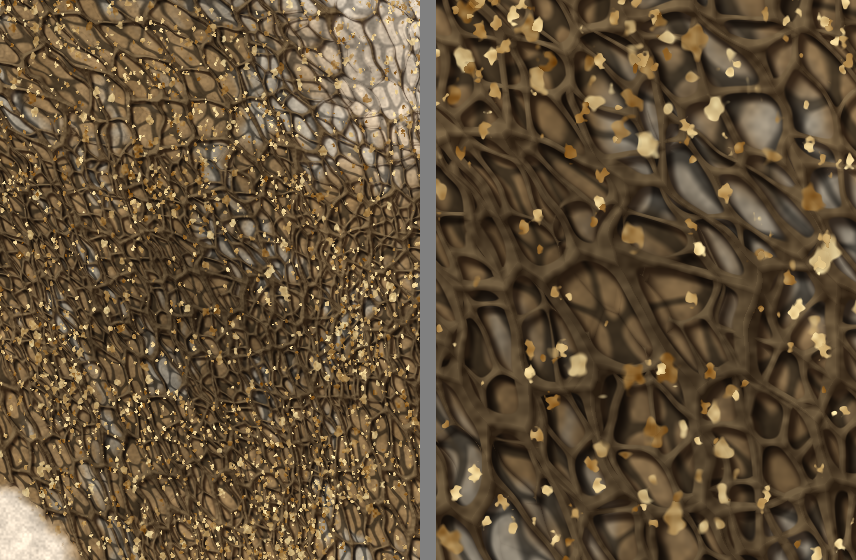
Left: the whole. Right: its middle third, enlarged.
This texture is drawn by a WebGL 2 fragment shader. Its source:

```glsl
#version 300 es
precision highp float;
// A dried sea-fan net over pale tan ground, flecked with gold leaf.
// Stretched Voronoi borders form the meshes, wavering lines the long ribs;
// a second sample of the web towards the light gives relief and cast shadow.

uniform vec2 u_resolution;
out vec4 fragColor;

float hash(vec2 p) {
  return fract(sin(dot(p, vec2(127.1, 311.7))) * 43758.5453);
}

vec2 hash2(vec2 p) {
  return vec2(hash(p), hash(p + 57.3));
}

float noise(vec2 p) {
  vec2 i = floor(p), f = fract(p);
  f = f * f * (3.0 - 2.0 * f);
  return mix(mix(hash(i), hash(i + vec2(1, 0)), f.x),
             mix(hash(i + vec2(0, 1)), hash(i + vec2(1, 1)), f.x), f.y);
}

float fbm(vec2 p) {
  float sum = 0.0, amp = 0.53;
  for (int i = 0; i < 4; i++) {
    sum += amp * noise(p);
    p = p * 2.03 + 17.1;
    amp *= 0.5;
  }
  return sum;
}

// Distance to Voronoi borders, blended so that the holes get round corners
float mesh(vec2 q) {
  vec2 cell = floor(q), f = fract(q), nearest = vec2(0), home = vec2(0);
  float best = 9.0;
  for (int y = -1; y <= 1; y++)
    for (int x = -1; x <= 1; x++) {
      vec2 o = vec2(x, y), r = o + 0.1 + 0.8 * hash2(cell + o) - f;
      if (dot(r, r) < best) { best = dot(r, r); nearest = r; home = o; }
    }
  float sum = 0.0001;
  for (int y = -2; y <= 2; y++)
    for (int x = -2; x <= 2; x++) {
      vec2 o = home + vec2(x, y), r = o + 0.1 + 0.8 * hash2(cell + o) - f;
      vec2 across = r - nearest;
      if (dot(across, across) > 0.0001)
        sum += exp(-10.0 * dot(0.5 * (r + nearest), across) / length(across * vec2(1, 0.5)));
    }
  return -log(sum) / 10.0;
}

// Coordinates that follow the growth, leaning from upper left to lower right
vec2 flow(vec2 p) {
  vec2 sway = vec2(noise(p * 6.0), noise(p * 6.0 + 31.0)) - 0.5;
  vec2 kink = vec2(noise(p * 38.0), noise(p * 38.0 + 11.0)) - 0.5;
  return vec2(p.x + p.y * (0.42 - 0.4 * p.x), p.y) + 0.04 * sway + 0.009 * kink;
}

// Bare ground: x is the ragged upper right, y the empty lower left corner
vec2 bareness(vec2 p) {
  float ragged = 0.14 * (fbm(p * 9.0) - 0.5);
  return vec2(smoothstep(0.36, 0.12, length((p - vec2(0.74, 0.93)) * vec2(1.2, 1)) + ragged),
              smoothstep(0.13, 0.09, length(p) + ragged));
}

// Signed distance to the front web: wide meshes, fine meshes and ribs
float web(vec2 p) {
  vec2 f = flow(p), bare = bareness(p);
  float spread = 1.0 - 0.4 * p.y;
  float dense = smoothstep(0.36, 0.62, noise(f * vec2(10, 6) + 3.0) + 0.3 * (0.5 - p.y));
  float wide = mesh(f * vec2(27, 13.5)) / (27.0 * spread) - 0.001 - 0.003 * noise(f * 14.0);
  float fine = mesh(f * vec2(54, 29) + 40.0) / (54.0 * spread) - mix(-0.005, 0.0017, dense);
  float lane = f.x * 10.0, id = floor(lane);
  float path = 0.2 + 0.6 * noise(vec2(f.y * 5.0, id * 7.3));
  float present = smoothstep(0.25, 0.55, noise(vec2(f.y * 2.5, id * 3.7 + 9.0)));
  float rib = abs(fract(lane) - path) / (10.0 * spread) - mix(-0.004, 0.0034, present);
  return min(min(wide, fine), rib) + 0.006 * bare.x * noise(p * 26.0) + 0.02 * bare.y;
}

// Irregular flakes, gathered in clumps: x is cover, y is brightness
vec2 flakes(vec2 p, float scale) {
  vec2 q = p * scale, cell = floor(q), result = vec2(0);
  for (int y = -1; y <= 1; y++)
    for (int x = -1; x <= 1; x++) {
      vec2 id = cell + vec2(x, y);
      float clump = smoothstep(0.5, 0.82, fbm(id / scale * 8.0 + 5.0));
      float size = 0.38 * hash(id + 8.1) * step(hash(id + 3.7), 0.13 + 0.75 * clump);
      vec2 r = q - id - hash2(id + 21.0);
      float d = length(r * vec2(1.0, 0.75)) + 0.45 * (noise(q * 3.5) - 0.5) - size;
      float cover = smoothstep(0.08, -0.08, d) * step(0.05, size);
      if (cover > result.x) result = vec2(cover, hash(id + 14.0));
    }
  return result;
}

void main() {
  vec2 p = gl_FragCoord.xy / u_resolution.y;
  float px = 1.0 / u_resolution.y;
  vec2 f = flow(p), bare = bareness(p);
  float grit = noise(p * 240.0) - 0.5, mottle = fbm(p * 45.0) - 0.5;

  // Ground: tan skin with pale and bluish worn streaks
  float worn = smoothstep(0.55, 0.75, fbm(f * vec2(22, 9) + 7.0) + 0.12 * (p.x + p.y - 0.9));
  vec3 color = mix(vec3(0.49, 0.38, 0.24), vec3(0.67, 0.55, 0.39), fbm(p * 13.0));
  color = mix(color, vec3(0.68, 0.66, 0.61), 0.75 * worn);
  color = mix(color, vec3(0.86, 0.80, 0.72), max(0.8 * bare.x, bare.y));
  color *= 1.0 + 0.35 * mottle + 0.16 * grit;

  // Thin dim net lying behind
  float back = mesh(f * vec2(45, 24) + 90.0) / 45.0 - 0.003 * noise(p * 25.0) + 0.02 * bare.y;
  color *= 1.0 - 0.5 * smoothstep(0.0025, -0.001, back) * (1.0 - 0.4 * bare.x);

  // Cast shadow, then the rounded strands
  float d = web(p), towardLight = web(p + vec2(-0.003, 0.004));
  float shade = 0.55 * smoothstep(0.004, -0.001, towardLight) + 0.2 * smoothstep(0.007, 0.0, d);
  color *= 1.0 - shade * vec3(0.88, 0.95, 1.0);
  float lit = clamp(0.45 + 110.0 * (towardLight - d) + 0.5 * mottle + 0.4 * grit, 0.0, 1.0);
  vec3 strand = mix(vec3(0.20, 0.14, 0.08), vec3(0.52, 0.43, 0.30), lit);
  color = mix(color, strand, smoothstep(px, -px, d));

  // Broad tone, darkest in the lower middle
  color *= 0.82 + 0.4 * fbm(p * 5.0 + 2.0) - 0.1 * smoothstep(0.45, 0.1, length(p - vec2(0.3, 0.4)));

  // Gold leaf, small glints and larger flakes
  vec2 small = flakes(p, 110.0), large = flakes(p + 0.37, 60.0) * vec2(0.8, 1.0);
  vec2 gold = small.x > large.x ? small : large;
  vec3 leaf = mix(vec3(0.55, 0.37, 0.14), vec3(0.98, 0.88, 0.64), gold.y + 0.5 * grit);
  color = mix(color, leaf, gold.x * (1.0 - bare.y));
  fragColor = vec4(clamp(color, 0.0, 1.0), 1.0);
}
```
